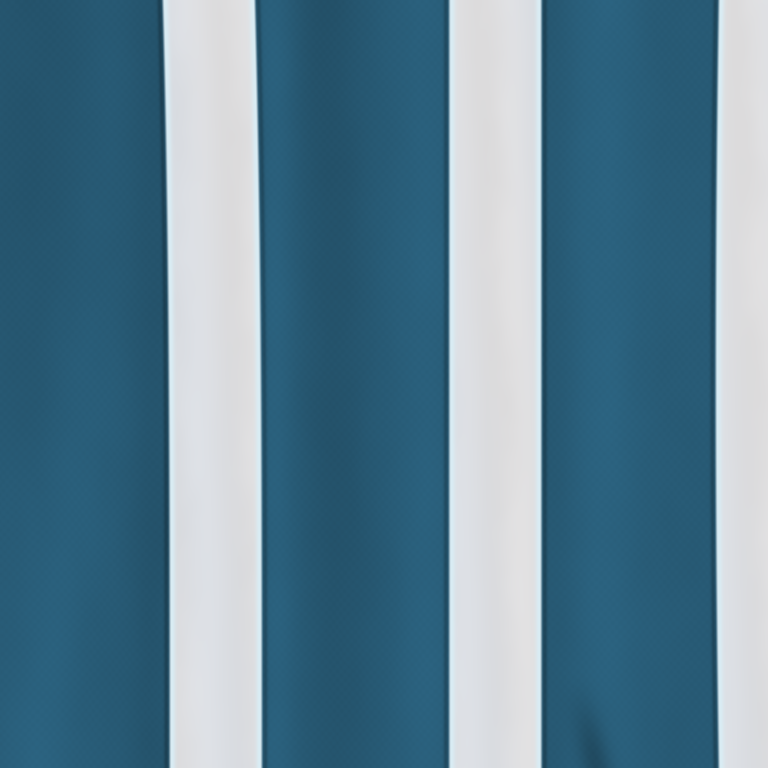
A three.js fragment shader for this pattern:

```glsl
// Draped cotton with three wide pale vertical stripes on deep teal blue.
// Stripes are distance bands with gently bent edges, a bright rim and a dark
// seam; soft folds come from Gaussian ridges, the weave from layered sines.
varying vec2 vUv;

const vec3 TEAL = vec3(0.155, 0.355, 0.460);
const vec3 PALE = vec3(0.865, 0.870, 0.882);
const vec3 RIM = vec3(0.850, 0.925, 0.955);
const float STRIPES = 3.0;
const float SPACING = 0.3555;
const float FIRST_CENTER = 0.281;
const float HALF_WIDTH = 0.060;
const float SOFTNESS = 0.0024;

// Smooth ridge of height 1 at the center, fading over the given width.
float ridge(float x, float center, float width) {
  float t = (x - center) / width;
  return exp(-t * t);
}

// Center line of a stripe: uneven spacing and a slight bend in the cloth.
float stripeCenter(float index, float y) {
  float uneven = 0.0085 * sin(1.5708 * index);
  float lean = -0.009 * y * y * y * max(1.0 - index, 0.0);
  float bow = 0.004 * pow(2.0 * y - 1.0, 2.0) * max(index - 1.0, 0.0);
  return FIRST_CENTER + SPACING * index + uneven + lean + bow;
}

// Signed distance to the nearest stripe, negative inside.
float stripeDistance(vec2 p) {
  float d = 1.0;
  for (float i = 0.0; i < STRIPES; i++) {
    d = min(d, abs(p.x - stripeCenter(i, p.y)) - HALF_WIDTH);
  }
  return d;
}

// Layered sines, turned and warped at each octave, about -1 to 1.
float mottle(vec2 p) {
  float sum = 0.0;
  float weight = 0.5;
  for (int i = 0; i < 4; i++) {
    p = mat2(0.8, 0.6, -0.6, 0.8) * p * 1.9 + 1.7;
    sum += weight * sin(p.x + sin(p.y * 1.3)) * sin(p.y + sin(p.x * 0.7));
    weight *= 0.6;
  }
  return sum;
}

// Light and shadow of the hanging folds on the teal ground.
float foldLight(vec2 p) {
  float low = 1.0 - p.y;
  float light = 0.0;
  // left panel: shaded top, slanted glow toward the bottom
  light -= 0.08 * ridge(p.x, 0.03, 0.09) * smoothstep(0.15, 0.8, p.y);
  light -= 0.08 * ridge(p.x, 0.20, 0.035);
  light += 0.09 * ridge(p.x, 0.15 - 0.10 * low, 0.05) * low;
  // middle panel: dark hollow between two lit sides
  light -= 0.12 * ridge(p.x, 0.425 + 0.02 * low, 0.05) * (0.5 + 0.5 * p.y);
  light += 0.07 * ridge(p.x, 0.36, 0.025);
  light += 0.06 * ridge(p.x, 0.555, 0.04);
  // right panel: broad glow with a short crease at the foot
  light += 0.08 * ridge(p.x, 0.79, 0.05);
  light -= 0.04 * ridge(p.x, 0.72, 0.03);
  light -= 0.26 * ridge(p.x, 0.765 + 0.2 * (0.06 - p.y), 0.02)
    * (1.0 - smoothstep(0.0, 0.13, p.y));
  return light;
}

void main() {
  vec2 p = vUv;
  float d = stripeDistance(p);
  float blotch = mottle(p * vec2(9.0, 5.0));
  float weave = sin(p.x * 620.0 + blotch * 3.0) * sin(p.y * 540.0 + blotch * 2.0);

  // Teal cloth with a dark seam beside each stripe
  float shade = 1.0 + foldLight(p) + 0.025 * blotch + 0.012 * weave;
  shade -= 0.22 * ridge(d, 0.0045, 0.003);
  vec3 teal = TEAL * shade;

  // Pale cloth with faint creases and a cool bright rim
  float crease = 0.012 * sin(p.x * 75.0 + 2.0 * p.y + blotch);
  vec3 pale = PALE * (1.0 + crease + 0.008 * blotch);
  pale += vec3(0.008, 0.0, -0.008) * sin(p.x * 38.0 + p.y * 3.0);
  pale = mix(pale, RIM, ridge(d, -0.003, 0.0045));

  float inside = 1.0 - smoothstep(-SOFTNESS, SOFTNESS, d);
  gl_FragColor = vec4(mix(teal, pale, inside), 1.0);
}
```
